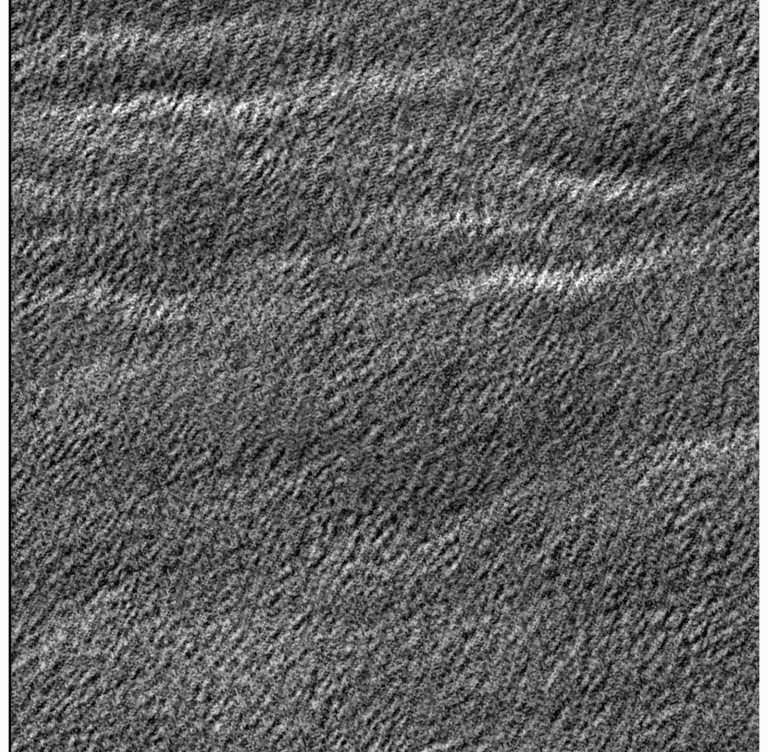
Reproduce this texture procedurally as a WebGL 2 fragment shader.

```glsl
#version 300 es
precision highp float;
// Grainy grey water surface: fine diagonal ripples, soft swell and bright glinting crests.

#define BASE_LEVEL 0.345
#define GRAIN_SCALE 390.0
#define GRAIN_GAIN 0.50
#define RIPPLE_SCALE vec2(75.0, 190.0)
#define RIPPLE_GAIN 0.31
#define RIPPLE_ANGLE 0.87
#define SWELL_GAIN 0.20
#define CREST_COUNT 24
#define CREST_GAIN 0.34
#define MARGIN 0.0112
#define LINE_WIDTH 0.0035

uniform vec2 u_resolution;
out vec4 fragColor;

float hash(vec2 p) {
  return fract(sin(dot(p, vec2(127.1, 311.7))) * 43758.5453);
}

float noise(vec2 p) {
  vec2 cell = floor(p), f = fract(p);
  f = f * f * (3.0 - 2.0 * f);
  float low = mix(hash(cell), hash(cell + vec2(1.0, 0.0)), f.x);
  float high = mix(hash(cell + vec2(0.0, 1.0)), hash(cell + vec2(1.0, 1.0)), f.x);
  return mix(low, high, f.y);
}

vec2 rotate(vec2 p, float angle) {
  float c = cos(angle), s = sin(angle);
  return vec2(c * p.x + s * p.y, c * p.y - s * p.x);
}

// Broad light and dark bands, stretched along a slight upward tilt
float swell(vec2 p) {
  vec2 q = rotate(p, 0.14);
  float broad = noise(q * vec2(3.0, 9.0) + 17.0) - 0.5;
  float narrow = noise(q * vec2(6.0, 24.0) + 53.0) - 0.5;
  return 0.6 * broad + 0.5 * narrow;
}

// Short band-limited wavelets with wandering direction
float ripples(vec2 p) {
  vec2 bend = vec2(noise(p * 9.0 + 3.0), noise(p * 9.0 + 41.0)) - 0.5;
  vec2 q = rotate(p + 0.022 * bend, RIPPLE_ANGLE) * RIPPLE_SCALE;
  float relief = noise(q) - noise(q + vec2(0.0, 1.3));
  return relief * (0.7 + 0.6 * noise(p * 14.0 + 71.0));
}

// Scattered lens-shaped glints, each with a dark trough above
float crests(vec2 p) {
  float sum = 0.0;
  float wander = 0.022 * (noise(p * vec2(9.0, 5.0) + 29.0) - 0.5)
               + 0.010 * (noise(p * vec2(30.0, 22.0) + 7.0) - 0.5);
  for (int i = 0; i < CREST_COUNT; i++) {
    float id = float(i);
    float height = sqrt((id + hash(vec2(id, 1.3))) / float(CREST_COUNT));
    vec2 center = vec2(fract(id * 0.618 + 0.25 * hash(vec2(id, 2.7))), 0.04 + 0.92 * height);
    float slope = mix(0.75, 0.02, smoothstep(0.1, 0.6, height))
                + 0.34 * (hash(vec2(id, 4.1)) - 0.4);
    float reach = mix(0.045, 0.12, height) * (0.6 + 0.8 * hash(vec2(id, 5.9)));
    float thick = 0.009 + 0.007 * hash(vec2(id, 6.3));
    float power = mix(0.3, 1.0, height) * (0.2 + 0.9 * pow(hash(vec2(id, 8.7)), 2.0));
    vec2 d = p - center;
    float across = (d.y - slope * d.x + wander) / thick;
    float along = d.x / reach;
    float lift = across - 2.6;
    float profile = exp(-0.5 * across * across) - 0.28 * exp(-0.3 * lift * lift);
    sum += power * profile * exp(-0.5 * along * along);
  }
  return sum;
}

void main() {
  vec2 p = gl_FragCoord.xy / u_resolution.y;
  float x = gl_FragCoord.x / u_resolution.x;
  float edge = 0.5 / u_resolution.x;

  // Slow lighting
  float light = BASE_LEVEL + SWELL_GAIN * swell(p) + CREST_GAIN * crests(p);
  light = max(light, 0.12);

  // Fine structure, stronger where the surface is lit
  float grain = noise(rotate(p, 0.35) * GRAIN_SCALE + 11.0) - 0.5;
  float detail = GRAIN_GAIN * grain + RIPPLE_GAIN * ripples(p);
  float tone = clamp(light + detail * (0.5 + 1.4 * light), 0.04, 1.0);

  // Dark line on the left, pale margins on both sides
  float inside = smoothstep(-edge, edge, x - MARGIN - LINE_WIDTH);
  tone = mix(0.04, tone, inside);
  float margin = smoothstep(-edge, edge, abs(x - 0.5) - 0.5 + MARGIN);
  tone = mix(tone, 0.99, margin);

  fragColor = vec4(vec3(tone), 1.0);
}
```
